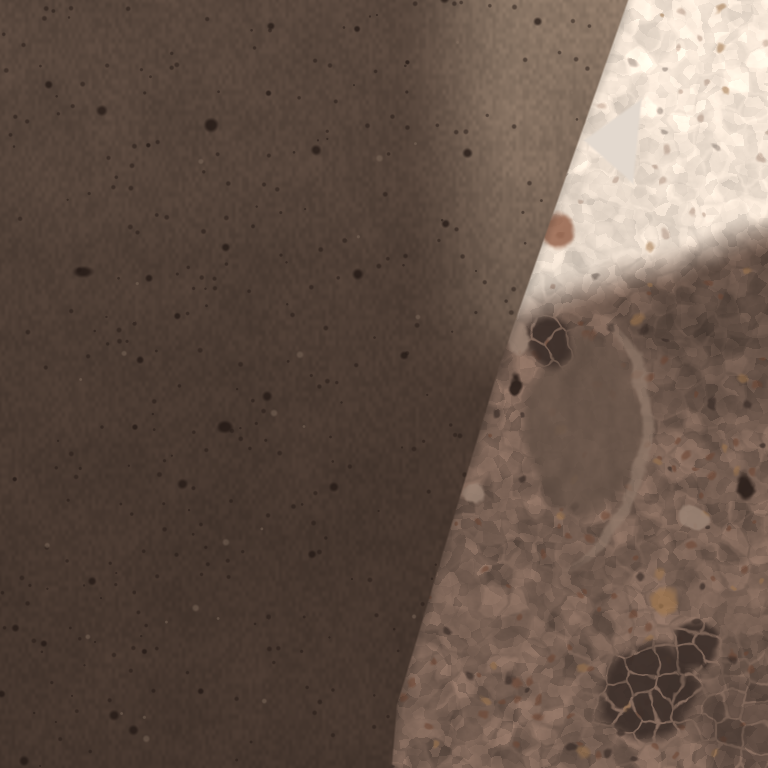
A three.js fragment shader for this texture:

```glsl
// A smooth, pitted brown slab meets a pebbled terrazzo floor along a bent diagonal,
// with soft sunlight falling across the upper right of both.
// Value noise gives the grain, jittered cells give the pores and pebbles.
varying vec2 vUv;

const vec3 SLAB_DARK = vec3(0.275, 0.215, 0.182);
const vec3 SLAB_PALE = vec3(0.350, 0.283, 0.242);
const vec3 SLAB_LIT = vec3(0.535, 0.455, 0.390);
const vec3 FLOOR_SHADE = vec3(0.470, 0.378, 0.328);
const vec3 FLOOR_LIT = vec3(0.875, 0.820, 0.765);
const vec3 PORE = vec3(0.135, 0.095, 0.080);
const vec3 DARK_STONE = vec3(0.225, 0.175, 0.155);
const vec3 RUST = vec3(0.42, 0.27, 0.20);
const vec3 OCHRE = vec3(0.62, 0.46, 0.30);
const float EDGE_SOFT = 0.0018;

float hash(vec2 p) {
  return fract(sin(dot(p, vec2(127.1, 311.7))) * 43758.545);
}

float noise(vec2 p) {
  vec2 i = floor(p), f = fract(p);
  f = f * f * (3.0 - 2.0 * f);
  return mix(mix(hash(i), hash(i + vec2(1.0, 0.0)), f.x),
             mix(hash(i + vec2(0.0, 1.0)), hash(i + 1.0), f.x), f.y);
}

float fbm(vec2 p) {
  float sum = 0.0, amp = 0.5;
  for (int i = 0; i < 4; i++) {
    sum += amp * noise(p);
    p = p * 2.03 + 17.3;
    amp *= 0.5;
  }
  return sum / 0.9375;
}

// Nearest distance, gap to the second nearest, and the nearest cell's random value.
vec3 cells(vec2 p) {
  vec2 base = floor(p);
  float d1 = 9.0, d2 = 9.0, id = 0.0;
  for (int y = -1; y <= 1; y++) {
    for (int x = -1; x <= 1; x++) {
      vec2 c = base + vec2(float(x), float(y));
      float d = length(c + 0.1 + 0.8 * vec2(hash(c), hash(c + 41.7)) - p);
      if (d < d1) { d2 = d1; d1 = d; id = hash(c + 83.1); }
      else d2 = min(d2, d);
    }
  }
  return vec3(d1, d2 - d1, id);
}

// Soft elliptical mask.
float spot(vec2 p, vec2 centre, vec2 radius, float soft) {
  return 1.0 - smoothstep(1.0 - soft, 1.0 + soft, length((p - centre) / radius));
}

// Sparse dots: only cells whose random value falls below the share are filled.
float dots(vec2 p, float scale, float share, float size) {
  vec3 c = cells(p * scale);
  float r = size * (0.45 + 0.55 * c.z / share);
  return step(c.z, share) * (1.0 - smoothstep(0.4 * r, 1.2 * r, c.x));
}

float slabEdge(float y) {
  return 0.510 + 0.085 * min(y, 0.082) + 0.302 * clamp(y - 0.082, 0.0, 0.443)
       + 0.352 * max(y - 0.525, 0.0);
}

vec3 slab(vec2 p) {
  float rise = smoothstep(0.15, 1.0, p.y - 0.12 * p.x);
  vec3 col = mix(SLAB_DARK, SLAB_PALE, 0.75 * rise + 0.12 * smoothstep(0.66, 0.70, p.y));
  float beam = smoothstep(0.54, 0.70, p.x + 0.03 * p.y)
             * smoothstep(0.49, 0.62, p.y + 0.15 * (p.x - 0.63));
  col = mix(col, SLAB_LIT, beam * (0.62 + 0.38 * smoothstep(0.6, 1.0, p.y)));
  col *= 0.93 + 0.14 * fbm(p * 13.0);
  col *= 0.93 + 0.14 * noise(p * vec2(230.0, 150.0));
  col = mix(col, PORE, 0.50 * dots(p, 62.0, 0.12, 0.24));
  col = mix(col, PORE, 0.75 * dots(p + 3.7, 23.0, 0.10, 0.17));
  col = mix(col, SLAB_LIT, 0.40 * dots(p + 8.2, 40.0, 0.04, 0.20));
  float pits = spot(p, vec2(0.293, 0.444), vec2(0.009, 0.007), 0.4)
             + spot(p, vec2(0.275, 0.837), vec2(0.008), 0.4)
             + spot(p, vec2(0.108, 0.646), vec2(0.011, 0.006), 0.5)
             + spot(p, vec2(0.466, 0.643), vec2(0.006), 0.5);
  return mix(col, PORE, 0.8 * min(pits, 1.0));
}

vec3 terrazzo(vec2 p) {
  vec2 w = p + 0.022 * (vec2(fbm(p * 28.0), fbm(p * 28.0 + 9.1)) - 0.5);
  float shadeLine = 0.592 + 0.30 * (p.x - 0.67) + 0.03 * (fbm(p * 9.0) - 0.5);
  float sun = smoothstep(-0.028, 0.035, p.y - shadeLine);
  vec3 col = mix(FLOOR_SHADE, FLOOR_LIT, sun);
  col *= 1.0 + 0.12 * sun * spot(p, vec2(1.0, 0.9), vec2(0.25, 0.22), 0.9);
  col *= 1.0 - 0.20 * (1.0 - sun) * spot(p, vec2(0.97, 0.59), vec2(0.16, 0.11), 0.8);

  vec3 big = cells(w * 34.0), small = cells(w * 75.0 + 5.0);
  float contrast = mix(1.0, 0.45, sun);
  col *= 1.0 + contrast * (0.30 * (big.z - 0.5) * smoothstep(0.0, 0.25, big.y)
       + 0.22 * (small.z - 0.5) + 0.22 * (fbm(p * 60.0) - 0.5));
  col = mix(col, RUST, contrast * 0.6 * dots(w, 48.0, 0.12, 0.35));
  col = mix(col, OCHRE, 0.55 * dots(w + 2.3, 40.0, 0.06, 0.33));
  col = mix(col, DARK_STONE, contrast * 0.7 * dots(w + 6.1, 44.0, 0.07, 0.30));

  // Broad grey stone and the pale vein curling around it.
  vec3 grey = vec3(0.40, 0.325, 0.28) * (0.88 + 0.24 * fbm(p * vec2(50.0, 28.0)));
  col = mix(col, grey, 0.85 * spot(w, vec2(0.762, 0.447), vec2(0.076, 0.112), 0.12));
  float bend = 0.843 - 2.6 * pow(p.y - 0.45, 2.0);
  float vein = (1.0 - smoothstep(0.004, 0.011, abs(w.x - bend)))
             * smoothstep(0.24, 0.30, p.y) * (1.0 - smoothstep(0.54, 0.60, p.y));
  col = mix(col, vec3(0.57, 0.48, 0.42), 0.65 * vein);

  // Broken dark clusters, split by their cell gaps.
  float cluster = spot(w, vec2(0.843, 0.099), vec2(0.062, 0.060), 0.2)
                + spot(w, vec2(0.905, 0.160), vec2(0.026, 0.030), 0.25)
                + spot(w, vec2(0.715, 0.553), vec2(0.027, 0.033), 0.3)
                + 0.45 * spot(w, vec2(0.97, 0.05), vec2(0.06, 0.065), 0.4);
  col = mix(col, DARK_STONE, 0.88 * min(cluster, 1.0) * smoothstep(0.02, 0.16, big.y));

  // Single stones.
  col = mix(col, RUST * 1.35, 0.8 * spot(w, vec2(0.728, 0.696), vec2(0.021, 0.022), 0.25));
  col = mix(col, OCHRE, 0.7 * spot(w, vec2(0.865, 0.217), vec2(0.013, 0.017), 0.3));
  float pale = spot(w, vec2(0.901, 0.325), vec2(0.018, 0.014), 0.15)
             + spot(w, vec2(0.619, 0.361), vec2(0.013), 0.2)
             + spot(w, vec2(0.675, 0.560), vec2(0.015, 0.026), 0.2);
  col = mix(col, vec3(0.61, 0.52, 0.46), 0.8 * min(pale, 1.0));
  float holes = spot(w, vec2(0.671, 0.500), vec2(0.009, 0.011), 0.3)
              + spot(w, vec2(0.971, 0.366), vec2(0.009, 0.015), 0.4);
  col = mix(col, PORE, 0.85 * holes);

  // White angular chip.
  vec2 q = p - vec2(0.803, 0.815);
  float chip = max(max(dot(q, vec2(-0.58, 0.81)), dot(q, vec2(-0.66, -0.75))),
                   dot(q, vec2(0.99, -0.10)));
  return mix(col, vec3(0.89, 0.85, 0.81), 1.0 - smoothstep(0.024, 0.029, chip));
}

void main() {
  float side = vUv.x - slabEdge(vUv.y);
  vec3 stone = terrazzo(vUv) * (0.88 + 0.12 * smoothstep(0.0, 0.012, side));
  gl_FragColor = vec4(mix(slab(vUv), stone, smoothstep(-EDGE_SOFT, EDGE_SOFT, side)), 1.0);
}
```
